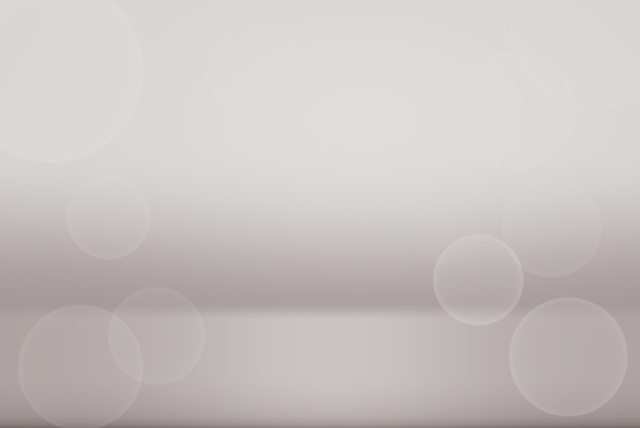
Reproduce this background procedurally as a Shadertoy shader.

```glsl
// Soft warm-grey studio wall and floor with pale translucent bokeh discs.

// Each disc: centre x, centre y, radius, opacity (units of canvas height)
const vec4 DISCS[11] = vec4[11](
    vec4(0.121, 0.836, 0.215, 0.42), vec4(0.607, 0.828, 0.117, 0.10),
    vec4(1.387, 0.938, 0.195, 0.22), vec4(1.209, 0.742, 0.139, 0.26),
    vec4(0.254, 0.492, 0.098, 0.16), vec4(1.293, 0.469, 0.117, 0.12),
    vec4(1.045, 0.459, 0.078, 0.05), vec4(1.121, 0.346, 0.106, 0.28),
    vec4(1.332, 0.166, 0.139, 0.24), vec4(0.189, 0.141, 0.147, 0.15),
    vec4(0.367, 0.215, 0.114, 0.13));

// Bell-shaped falloff, 1 at the centre
float bell(vec2 offset, vec2 size) {
    vec2 q = offset / size;
    return exp(-dot(q, q));
}

float wallShade(vec2 p) {
    float shade = mix(0.635, 0.843, smoothstep(0.26, 0.66, p.y));
    return mix(shade, 0.88, 0.85 * bell(p - vec2(0.85, 0.72), vec2(0.55, 0.32)));
}

float floorShade(vec2 p) {
    float spot = bell(vec2(p.x - 0.78, 0.0), vec2(0.42, 1.0));
    float shade = mix(0.675, 0.79, spot);
    shade -= 0.05 * smoothstep(0.13, 0.0, p.y);
    return shade - 0.17 * exp(-p.y / 0.015);
}

// Coverage of a disc that brightens towards its rim
float discGlow(vec2 p, vec4 disc, float pixel) {
    float d = length(p - disc.xy);
    float t = d / disc.z;
    float inside = 1.0 - smoothstep(-pixel, pixel, d - disc.z);
    float rim = smoothstep(0.012, 0.0, abs(d - disc.z + 0.003));
    return disc.w * inside * (0.5 + 0.35 * pow(min(t, 1.0), 6.0) + 0.25 * rim);
}

// Darker greys lean warm, lighter ones are nearly neutral
vec3 warmGrey(float shade) {
    float warmth = mix(0.04, 0.011, smoothstep(0.65, 0.88, shade));
    return shade - warmth * vec3(0.0, 1.0, 1.15);
}

void mainImage(out vec4 fragColor, in vec2 fragCoord) {
    vec2 p = fragCoord / iResolution.xy * vec2(1.5, 1.0);
    float pixel = max(1.0 / iResolution.y, 0.002);

    // Wall and floor meet in a blurred horizon
    float shade = mix(wallShade(p), floorShade(p), smoothstep(0.295, 0.25, p.y));

    // Bokeh discs
    for (int i = 0; i < 11; i++) {
        shade = mix(shade, 0.88, discGlow(p, DISCS[i], pixel));
    }

    fragColor = vec4(warmGrey(shade), 1.0);
}
```
